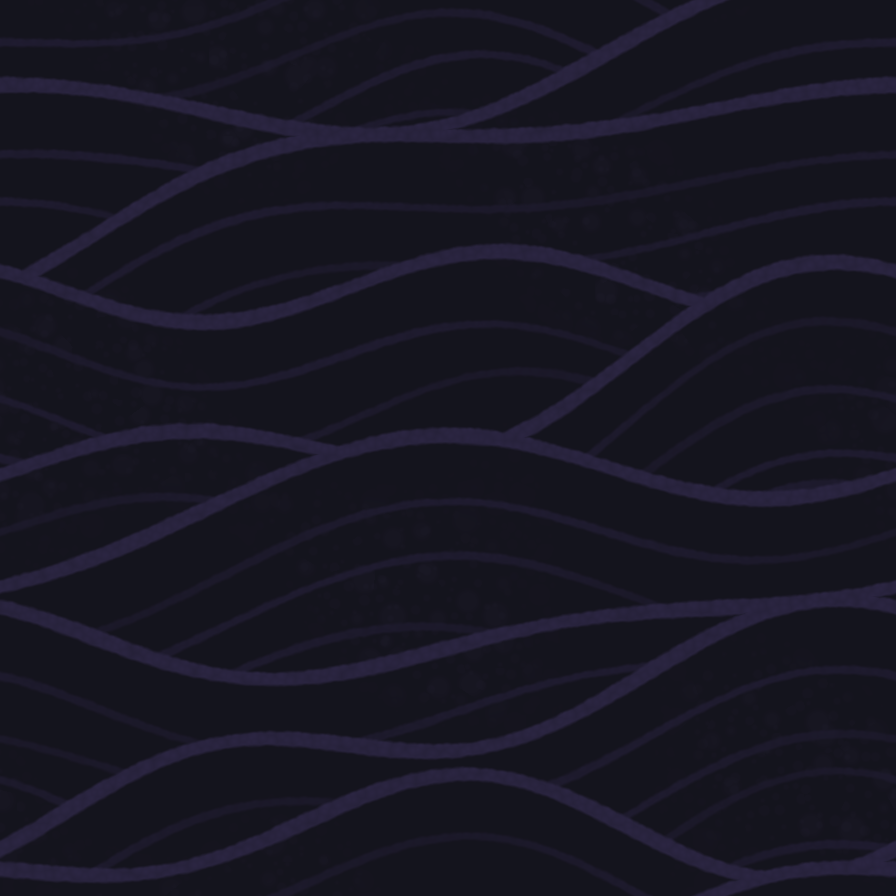
Write a Shadertoy shader that draws this pattern.

```glsl
// Night-dark rolling waves: bold brushed crests overlap like hills, each trailing
// a few finer contour lines. All crests are turns of one spiral curve, crest(u),
// so turn i at the right edge continues as turn i + 1 at the left edge.

#define TURNS 8.0            // crests stacked over the canvas height
#define BOLD_WIDTH 0.0080    // half width of a crest line
#define FINE_WIDTH 0.0043    // half width of a contour line
#define CONTOUR_GAP 0.077    // spacing of contours below a crest
#define EDGE_SOFTNESS 0.0022
#define ROUGHNESS 0.0022     // brushed wobble of the line edges
#define SPECKLE 0.022        // strength of the faint paint drops
#define GROUND_COLOR vec3(0.080, 0.077, 0.115)
#define FINE_COLOR vec3(0.122, 0.108, 0.188)
#define BOLD_COLOR vec3(0.165, 0.143, 0.252)

const float TAU = 6.2831853;

vec2 hash2(vec2 p) {
    vec3 q = fract(p.xyx * vec3(0.1031, 0.1030, 0.0973));
    q += dot(q, q.yzx + 33.33);
    return fract((q.xx + q.yz) * q.zy);
}

// Wrapping cellular noise: x = distance to nearest seed, y = random id of that seed
vec2 cellular(vec2 uv, float cells) {
    vec2 p = uv * cells, base = floor(p);
    vec2 best = vec2(9.0, 0.0);
    for (int j = -1; j <= 1; j++)
    for (int i = -1; i <= 1; i++) {
        vec2 cell = base + vec2(i, j);
        vec2 seed = hash2(mod(cell, cells) + 7.0);
        float d = length(cell + seed - p);
        if (d < best.x) best = vec2(d, fract(seed.x * 17.0 + seed.y * 31.0));
    }
    return best;
}

// Sine with a whole number of cycles over all turns of the spiral
float spiralWave(float u, float cycles, float phase) {
    return sin(TAU * (u * cycles / TURNS + phase));
}

float crest(float u) {
    return u / TURNS + 0.050 * spiralWave(u, 5.0, 0.10)
                     + 0.038 * spiralWave(u, 11.0, 0.55)
                     + 0.013 * spiralWave(u, 13.0, 0.30);
}

float stroke(float dist, float halfWidth, float soft) {
    return 1.0 - smoothstep(halfWidth - soft, halfWidth + soft, abs(dist));
}

// Round drops of random size, present in only some of the cells
float drops(vec2 uv, float cells) {
    vec2 c = cellular(uv, cells);
    float radius = 0.42 * c.y;
    return step(0.35, c.y) * (1.0 - smoothstep(radius - 0.14, radius + 0.06, c.x));
}

void mainImage(out vec4 fragColor, in vec2 fragCoord) {
    vec2 uv = fragCoord / iResolution.xy;
    float soft = max(EDGE_SOFTNESS, 0.8 / iResolution.y);

    // Brush grain, also used to roughen the line edges
    float grain = cellular(uv, 110.0).x - 0.45;
    float coarse = cellular(uv, 48.0).x - 0.45;
    float y = uv.y + ROUGHNESS * (0.6 * grain + 0.6 * coarse);

    // Paint the layers from the back (top) to the front (bottom)
    float bold = 0.0, fine = 0.0;
    for (int i = 12; i >= -2; i--) {
        float u = float(i) + uv.x;
        float top = crest(u);
        float slope = (crest(u + 0.01) - crest(u - 0.01)) / 0.02;
        float flatten = inversesqrt(1.0 + slope * slope);
        float below = top - y;

        // Each layer hides everything behind it
        float open = 1.0 - smoothstep(-soft, soft, below);
        bold *= open;
        fine *= open;

        // Contours follow the crest with a slow drift of their own
        for (int k = 1; k <= 4; k++) {
            float n = float(k);
            float depth = CONTOUR_GAP * n - 0.003 * n * n
                        + 0.009 * spiralWave(u, 7.0, 0.37 * n)
                        + 0.005 * spiralWave(u, 12.0, 0.61 * n);
            float tone = 0.82 + 0.18 * spiralWave(u, 9.0, 0.23 * n);
            float width = FINE_WIDTH * (1.0 + 0.12 * spiralWave(u, 19.0, 0.4 * n));
            fine = max(fine, tone * stroke((below - depth) * flatten, width, soft));
        }

        float width = BOLD_WIDTH * (1.0 + 0.10 * spiralWave(u, 23.0, 0.2));
        bold = max(bold, stroke(below * flatten, width, soft));
    }

    // Faint drops gathered in loose patches
    vec2 a = TAU * uv;
    float patches = smoothstep(0.0, 1.3, sin(a.x + 2.0 * a.y + 0.6)
                  + 0.7 * sin(2.0 * a.x - a.y + 4.0) + 0.4 * sin(3.0 * a.x + 3.0 * a.y));
    float spatter = patches * (0.55 * drops(uv, 26.0) + 0.45 * drops(uv + 0.37, 64.0));

    vec3 color = GROUND_COLOR + SPECKLE * spatter * vec3(0.8, 0.7, 1.2);
    color = mix(color, FINE_COLOR, fine * (0.95 - 0.20 * grain));
    color = mix(color, BOLD_COLOR, bold * (0.93 - 0.22 * grain - 0.12 * coarse));
    fragColor = vec4(color, 1.0);
}
```
